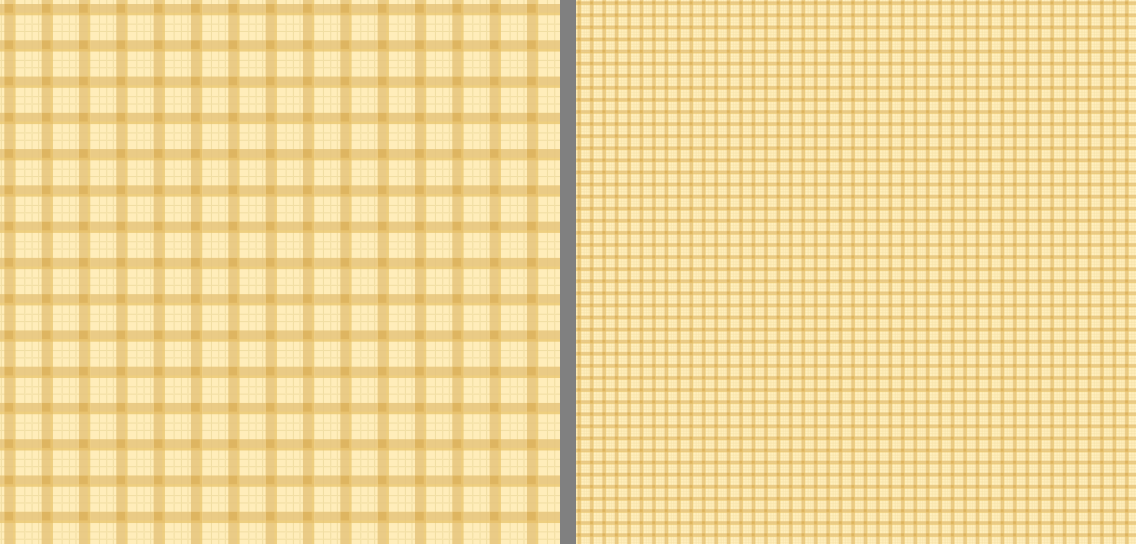
Left, the tile; right, the same tile 3 across and 3 down.
Give the GLSL for this pattern, as a WebGL 2 fragment shader.

```glsl
#version 300 es
precision highp float;

uniform vec2 u_resolution;
out vec4 fragColor;

// Antialiased coverage of the interval [start, end] on both axes
vec2 stripe(vec2 p, vec2 start, vec2 end, vec2 pixel) {
    return clamp((p - start) / pixel + 0.5, 0.0, 1.0)
         - clamp((p - end) / pixel + 0.5, 0.0, 1.0);
}

// Thin thread centred on a position in the cell
vec2 thread(vec2 p, vec2 center, vec2 pixel) {
    return stripe(p, center - 0.0145, center + 0.0145, pixel);
}

void main() {
    const float repeats = 15.0;
    vec2 uv = gl_FragCoord.xy / u_resolution;
    uv.y = 1.0 - uv.y;
    vec2 cell = fract(uv * repeats);
    vec2 pixel = repeats / u_resolution;

    vec3 paper = vec3(1.0, 0.93, 0.73);
    vec3 threadColor = vec3(0.945, 0.87, 0.64);
    vec3 bandColor = vec3(0.918, 0.796, 0.525);
    vec3 trimColor = vec3(0.935, 0.81, 0.50);
    vec3 crossColor = vec3(0.91, 0.76, 0.43);
    vec3 coreColor = vec3(0.87, 0.71, 0.38);

    // Fine grid: three upright threads and two level ones
    vec2 threads = thread(cell, vec2(0.664, 0.665), pixel)
                 + thread(cell, vec2(0.859, 0.868), pixel);
    threads.x += thread(cell, vec2(0.035), pixel).x;
    float grid = clamp(max(threads.x, threads.y), 0.0, 1.0);
    vec3 color = mix(paper, threadColor, grid);

    // Broad bands, each with a yellower trim on one side
    vec2 band = stripe(cell, vec2(0.115, 0.110), vec2(0.418, 0.422), pixel);
    vec2 core = stripe(cell, vec2(0.115, 0.110), vec2(0.350, 0.350), pixel);
    vec3 upright = mix(trimColor, bandColor, core.x);
    vec3 level = mix(trimColor, bandColor, core.y);
    color = mix(color, upright - 0.012 * threads.y, band.x);
    color = mix(color, level - 0.012 * threads.x, band.y * (1.0 - band.x));

    // Deeper tone where bands overlap
    vec3 overlap = mix(crossColor, coreColor, core.x * core.y);
    color = mix(color, overlap, band.x * band.y);

    fragColor = vec4(color, 1.0);
}
```
